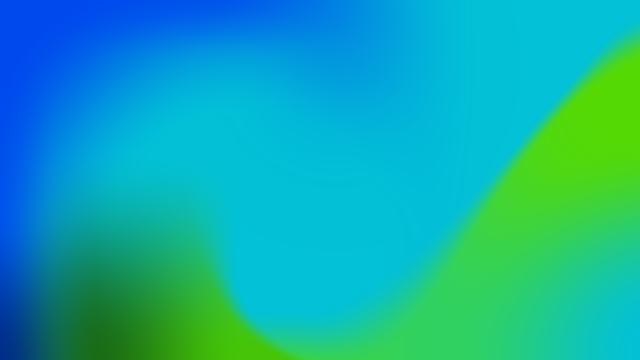
Write a Shadertoy shader that draws this background.

```glsl
// Soft colour-mesh background: a cyan field with a blue corner at the upper left,
// a dark green mound at the lower left and a lime slope rising to the right.
// Each area is a smooth mask from a distance or curve, blended in order.

#define BLUE_CENTRE vec2(0.694, 0.306)
#define BLUE_RADII vec2(0.37, 0.85)
#define HAZE_CENTRE vec2(0.93, 0.82)
#define HAZE_AMOUNT 0.17
#define SLOPE_START 0.87
#define SLOPE_WIDTH 0.98
#define SLOPE_FLOOR 0.07
#define SLOPE_HEIGHT 0.83
#define MOUND_EDGE 0.58
#define MOUND_TOP 0.60

const vec3 CYAN = vec3(0.01, 0.755, 0.84);
const vec3 BLUE = vec3(0.00, 0.29, 0.93);
const vec3 LIME = vec3(0.33, 0.85, 0.02);
const vec3 MINT = vec3(0.19, 0.82, 0.38);
const vec3 FOREST = vec3(0.10, 0.42, 0.08);
const vec3 GRASS = vec3(0.27, 0.77, 0.03);

// Falls from 1 at a to 0 at b
float fall(float a, float b, float v) {
    return 1.0 - smoothstep(a, b, v);
}

// Blue outside a circle and along the left and top, fading to the right
float blueMask(vec2 p) {
    float ring = smoothstep(BLUE_RADII.x, BLUE_RADII.y, distance(p, BLUE_CENTRE));
    float border = fall(-0.10, 0.17, min(p.x, 1.0 - p.y));
    float blue = mix(ring, 1.0, border) * fall(0.55, 1.35, p.x);
    vec2 haze = p - HAZE_CENTRE;
    return mix(blue, 1.0, HAZE_AMOUNT * exp(-dot(haze, haze) / 0.04));
}

// Area below an S-shaped slope: broad at its foot, crisp where it is steep
float slopeMask(vec2 p) {
    float t = clamp((p.x - SLOPE_START) / SLOPE_WIDTH, 0.0, 1.0);
    float height = SLOPE_FLOOR + SLOPE_HEIGHT * t * t * (3.0 - 2.0 * t);
    float gradient = SLOPE_HEIGHT / SLOPE_WIDTH * 6.0 * t * (1.0 - t);
    float d = (height - p.y) / length(vec2(1.0, gradient));
    float steep = smoothstep(0.95, 1.45, p.x);
    float crest = smoothstep(1.55, 1.78, p.x);
    float outer = mix(0.08, 0.018, steep) + 0.05 * crest;
    float inner = mix(0.13, 0.035, steep) + 0.02 * crest;
    return smoothstep(-outer, inner, d) * smoothstep(0.35, 0.70, p.x);
}

// Lime crest and foot, mint middle, cyan lower right corner
vec3 slopeColour(vec2 p) {
    float crest = fall(0.10, 0.80, distance(p, vec2(1.75, 0.72)));
    float foot = fall(0.65, 1.20, p.x);
    vec3 colour = mix(MINT, LIME, max(crest, foot));
    float corner = fall(0.05, 0.60, distance(p, vec2(1.85, 0.03)));
    return mix(colour, CYAN, corner);
}

// Mound with a flared right side and a long vertical fade
float moundMask(vec2 p) {
    float edge = MOUND_EDGE + 0.25 * exp(-p.y / 0.12);
    float softness = 0.04 + 0.25 * max(p.y - 0.2, 0.0);
    float side = smoothstep(-softness, softness, edge - p.x);
    return side * fall(0.0, MOUND_TOP, p.y) * smoothstep(0.0, 0.28, p.x);
}

void mainImage(out vec4 fragColor, in vec2 fragCoord) {
    // Canvas heights, on a fixed 16:9 layout
    vec2 p = fragCoord / iResolution.xy * vec2(16.0 / 9.0, 1.0);

    // Sky with a shaded lower left corner
    vec3 colour = mix(CYAN, BLUE, blueMask(p));
    colour *= 1.0 - 0.42 * fall(0.0, 0.42, p.y) * fall(0.05, 0.38, p.x);

    // Green areas
    colour = mix(colour, slopeColour(p), slopeMask(p));
    vec3 moundColour = mix(FOREST, GRASS, smoothstep(0.25, 0.68, p.x));
    colour = mix(colour, moundColour, moundMask(p));

    fragColor = vec4(colour, 1.0);
}
```
